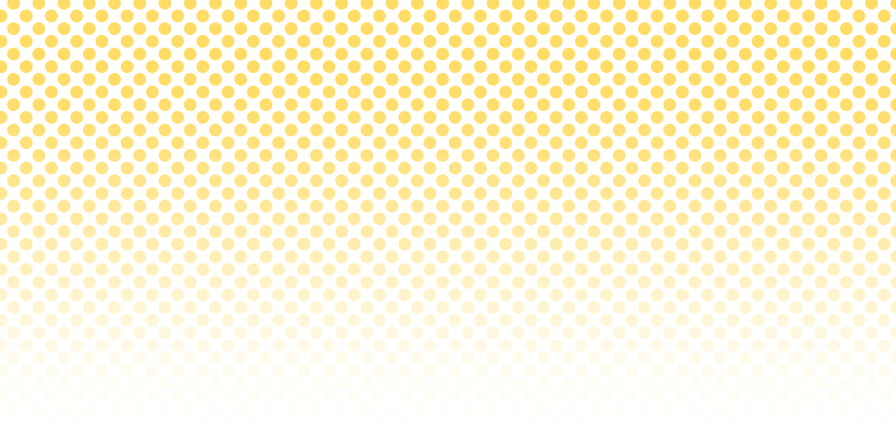
This pattern is drawn by a WebGL 1 fragment shader. Its source:

```glsl
precision highp float;

uniform vec2 u_resolution;

// Lengths are fractions of the canvas height, measured from the top left.
const vec2 PITCH = vec2(0.05633, 0.05661);
const vec2 FIRST_DOT = vec2(0.0303, 0.0073);
const float DOT_RADIUS = 0.0142;
const float FADE_START = 0.105;
const float FADE_END = 1.0;
const vec3 PAPER = vec3(1.0, 1.0, 0.998);
const vec3 DOT_COLOR = vec3(1.0, 0.862, 0.395);

// Distance to the nearest point of a rectangular lattice.
float latticeDistance(vec2 p) {
  return length((fract(p / PITCH + 0.5) - 0.5) * PITCH);
}

// Signed distance to the staggered dots: two lattices half a pitch apart.
float dotsDistance(vec2 p) {
  float evenRows = latticeDistance(p);
  float oddRows = latticeDistance(p - 0.5 * PITCH);
  return min(evenRows, oddRows) - DOT_RADIUS;
}

void main() {
  float pixel = 1.0 / u_resolution.y;
  vec2 p = gl_FragCoord.xy * pixel;
  p.y = 1.0 - p.y;

  // Smooth dot edges over about one pixel.
  float d = dotsDistance(p - FIRST_DOT);
  float coverage = 1.0 - smoothstep(-0.75 * pixel, 0.75 * pixel, d);

  // Dots keep their size and dissolve into the paper downwards.
  float opacity = 1.0 - smoothstep(FADE_START, FADE_END, p.y);

  gl_FragColor = vec4(mix(PAPER, DOT_COLOR, coverage * opacity), 1.0);
}
```
